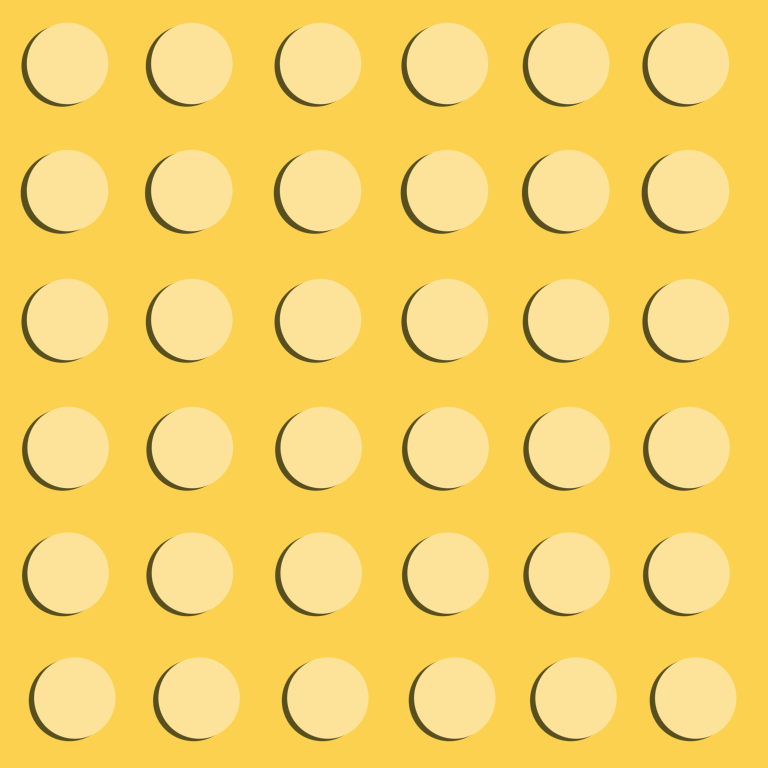
A WebGL 2 fragment shader for this pattern:

```glsl
#version 300 es
precision highp float;
// Six by six pale discs on warm yellow, each with a hard crescent shadow.
// The nearest disc is found by rounding; smooth harmonics make the spacing
// slightly uneven, and the bottom row is nudged to the right.

uniform vec2 u_resolution;
out vec4 fragColor;

const float TAU = 6.2831853;
const float LAST = 5.0;                          // last row and column index
const float RADIUS = 0.053;
const vec2 FIRST_CENTER = vec2(0.0879, 0.0911);
const vec2 PITCH = vec2(0.1617, 0.16524);
const vec2 BOW = vec2(0.00435, -0.0020);         // symmetric spacing drift
const vec2 SKEW = vec2(-0.0030, -0.0012);        // one-sided spacing drift
const vec2 SHADOW_OFFSET = vec2(-0.0069, -0.0032);

const vec3 YELLOW = vec3(0.99, 0.82, 0.31);
const vec3 CREAM = vec3(0.99, 0.89, 0.60);
const vec3 OLIVE = vec3(0.34, 0.31, 0.12);

// Antialiased coverage of a disc.
float discMask(vec2 p, vec2 center, float radius, float pixel) {
    float dist = length(p - center) - radius;
    return 1.0 - smoothstep(-0.75 * pixel, 0.75 * pixel, dist);
}

// Sideways displacement of a whole row, counted from the bottom.
float rowShift(float row) {
    float bottomNudge = 0.0095 * (1.0 - step(0.5, row));
    float lowerNudge = 0.0008 * step(0.5, row) * (1.0 - step(2.5, row));
    return bottomNudge + lowerNudge;
}

// Center of the disc at a given column and row.
vec2 discCenter(vec2 cell) {
    vec2 phase = TAU * cell / LAST;
    vec2 drift = BOW * (1.0 - cos(phase)) + SKEW * sin(phase);
    return FIRST_CENTER + PITCH * cell + drift + vec2(rowShift(cell.y), 0.0);
}

// The shadow reaches slightly further on the second row from the top.
vec2 shadowOffset(float row) {
    float isWideRow = 1.0 - step(0.5, abs(row - 4.0));
    return SHADOW_OFFSET - vec2(0.001, 0.0) * isWideRow;
}

void main() {
    vec2 p = gl_FragCoord.xy / u_resolution;
    float pixel = 1.0 / min(u_resolution.x, u_resolution.y);

    vec2 cell = clamp(floor((p - FIRST_CENTER) / PITCH + 0.5), 0.0, LAST);
    vec2 center = discCenter(cell);

    // Shadow first, then the disc on top.
    float shadow = discMask(p, center + shadowOffset(cell.y), RADIUS, pixel);
    float disc = discMask(p, center, RADIUS, pixel);
    vec3 color = mix(YELLOW, OLIVE, shadow);
    color = mix(color, CREAM, disc);

    fragColor = vec4(color, 1.0);
}
```
